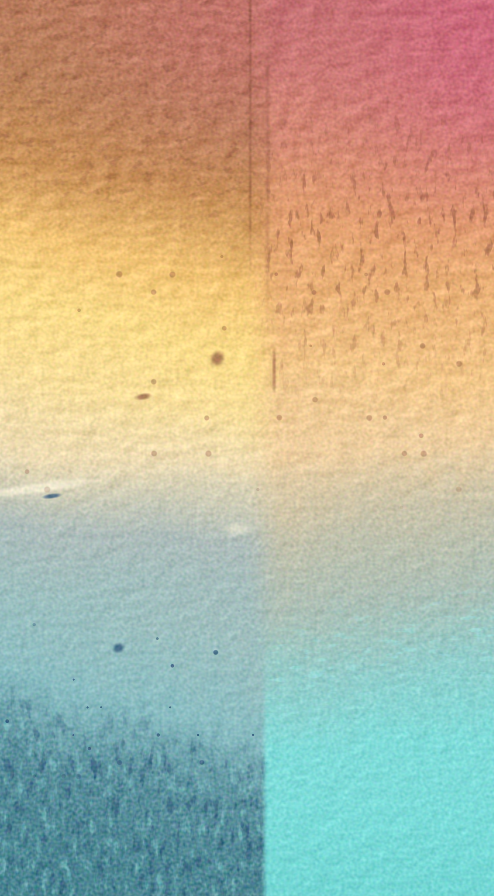
Reproduce this background procedurally as a WebGL 2 fragment shader.

```glsl
#version 300 es
precision highp float;
// Weathered metallic foil: rose and gold fading through grey to turquoise, split by a seam.
uniform vec2 u_resolution;
out vec4 outColor;

const int STOPS = 13;
// Evenly spaced colours from top to bottom, on each side of the seam
const vec3 LEFT_RAMP[STOPS] = vec3[](
  vec3(.73,.49,.37), vec3(.73,.51,.36), vec3(.79,.57,.35), vec3(.95,.77,.46), vec3(.98,.86,.54),
  vec3(.97,.87,.61), vec3(.93,.86,.70), vec3(.68,.74,.73), vec3(.61,.75,.75), vec3(.54,.74,.76),
  vec3(.35,.56,.61), vec3(.31,.53,.58), vec3(.29,.52,.57));
const vec3 RIGHT_RAMP[STOPS] = vec3[](
  vec3(.77,.44,.45), vec3(.80,.48,.46), vec3(.84,.55,.45), vec3(.89,.63,.44), vec3(.92,.70,.47),
  vec3(.95,.78,.54), vec3(.93,.81,.63), vec3(.77,.76,.67), vec3(.68,.75,.71), vec3(.57,.80,.79),
  vec3(.50,.86,.85), vec3(.48,.86,.85), vec3(.45,.84,.83));
const vec3 ROSE = vec3(.81, .40, .50);
const vec3 BROWN = vec3(.50, .29, .22);
const vec3 NAVY = vec3(.17, .32, .46);
const vec3 PALE = vec3(.98, .95, .85);
const vec3 AQUA = vec3(.62, .91, .90);

vec2 hash2(vec2 p) {
  vec3 q = fract(p.xyx * vec3(.1031, .1030, .0973));
  q += dot(q, q.yzx + 33.33);
  return fract((q.xx + q.yz) * q.zy);
}

float corner(vec2 cell, vec2 offset) {
  return dot(hash2(cell) * 2. - 1., offset);
}

float gradientNoise(vec2 p) {
  vec2 i = floor(p), f = fract(p);
  vec2 w = f * f * f * (f * (f * 6. - 15.) + 10.);
  vec2 e = vec2(1, 0);
  return mix(mix(corner(i, f), corner(i + e, f - e), w.x),
             mix(corner(i + e.yx, f - e.yx), corner(i + 1., f - 1.), w.x), w.y);
}

float fbm(vec2 p) {
  float sum = 0., gain = .7;
  for (int k = 0; k < 4; k++) {
    sum += gain * gradientNoise(p);
    p = mat2(1.6, .5, -.5, 1.6) * p + 17.3;
    gain *= .55;
  }
  return sum;
}

// Relief lit from the upper left
float emboss(vec2 p) {
  return fbm(p) - fbm(p + vec2(.35, .45));
}

vec3 ramp(vec3 stops[STOPS], float t) {
  float k = clamp(t, 0., .9999) * float(STOPS - 1);
  int i = int(k);
  return mix(stops[i], stops[i + 1], fract(k));
}

// One inside the range a..b, with edges of the given softness
float band(float v, float a, float b, float soft) {
  return smoothstep(a - soft, a + soft, v) * (1. - smoothstep(b - soft, b + soft, v));
}

float blot(vec2 p, vec2 centre, vec2 radius) {
  return 1. - smoothstep(.3, 1.2, length((p - centre) / radius));
}

// Sparse round specks, one possible in each cell
float specks(vec2 p, float density) {
  vec2 cell = floor(p), rnd = hash2(cell + 71.);
  float size = .08 + .17 * rnd.y;
  float d = length(fract(p) - .3 - .4 * rnd.yx);
  return step(rnd.x, density) * (1. - smoothstep(size * .5, size, d));
}

void main() {
  vec2 uv = gl_FragCoord.xy / u_resolution;
  float x = uv.x, t = 1. - uv.y;
  vec2 s = vec2(x * u_resolution.x / u_resolution.y, t);

  // Colour fields with uneven, slanted borders
  float drift = fbm(s * vec2(7, 12));
  float ragged = fbm(s * vec2(65, 28));
  float lower = smoothstep(.64, .76, t);
  float seamSide = smoothstep(-1., 1., (x - .535) / mix(.045, .008, lower));
  float tLeft = t - .13 * x * (1. - .6 * band(t, .48, .68, .06)) + .022 * drift + .035 * ragged * lower;
  float tRight = t + .07 * (x - .75) * band(t, .5, .8, .1) + .025 * drift + .018 * ragged;
  vec3 left = ramp(LEFT_RAMP, tLeft);
  vec3 right = ramp(RIGHT_RAMP, tRight);
  left = mix(left, ROSE, .38 * smoothstep(.05, .5, x) * (1. - smoothstep(.0, .25, t)));
  right = mix(right, ROSE, .75 * smoothstep(.6, 1., x) * (1. - smoothstep(.02, .33, t)));
  vec3 col = mix(left, right, seamSide);

  // Foil wrinkles, strongest in the gold
  float upper = 1. - smoothstep(.45, .6, t);
  col += emboss(s * vec2(38, 70)) * mix(.035, .085, upper);
  col += emboss(s * vec2(100, 130)) * .05;

  // Worn brown pits: slanted on the left, upright on the right
  float pitsLeft = smoothstep(.02, .38, fbm(vec2(s.x * 70. + s.y * 20., s.y * 110.)));
  float pitsRight = smoothstep(.08, .36, fbm(s * vec2(125, 48)));
  float wornLeft = band(t, -.1, .22 + .1 * x, .08) * (1. - seamSide);
  float wornRight = band(t, .15, .38, .13) * seamSide;
  col = mix(col, BROWN, .27 * pitsLeft * wornLeft + .45 * pitsRight * wornRight);

  // Scratched edge of the turquoise and strokes over the dark corner
  float scratches = smoothstep(.05, .35, fbm(vec2(s.x * 50. + s.y * 25., s.y * 140.)));
  col = mix(col, AQUA, .45 * scratches * band(t + .12 * (x - .75), .69, .81, .05) * seamSide);
  float corroded = smoothstep(.74, .83, tLeft) * (1. - seamSide);
  float strokes = fbm(s * vec2(110, 45));
  col = mix(col, NAVY, .5 * corroded * smoothstep(.05, .35, strokes));
  col = mix(col, AQUA, .35 * corroded * smoothstep(.05, .4, -strokes));

  // Dark seam line, broken along its length
  float broken = .55 + .45 * smoothstep(-.2, .2, gradientNoise(vec2(3., t * 45.)));
  col = mix(col, BROWN, .5 * broken * band(x, .504, .509, .003) * (1. - smoothstep(.2, .33, t)));
  col = mix(col, BROWN, .25 * broken * band(x, .538, .545, .004) * band(t, .05, .32, .06));
  col = mix(col, BROWN, .6 * broken * band(x, .552, .558, .003) * band(t, .39, .435, .008));

  // Bright crease, dents and scattered specks
  vec2 m = vec2(x, t + .07 * (x - .1));
  col = mix(col, PALE, .75 * blot(m, vec2(.08, .543), vec2(.13, .007)));
  col = mix(col, PALE, .45 * blot(vec2(x, t), vec2(.48, .59), vec2(.03, .008)));
  float dents = blot(m, vec2(.44, .424), vec2(.016, .009)) + blot(m, vec2(.29, .456), vec2(.018, .004));
  col = mix(col, BROWN, .65 * dents);
  float chips = blot(m, vec2(.105, .554), vec2(.02, .003)) + blot(m, vec2(.24, .733), vec2(.013, .006));
  chips += specks(s * 65., .1) * band(t, .7, .87, .04) * (1. - seamSide);
  col = mix(col, NAVY, .75 * min(chips, 1.));
  col = mix(col, BROWN, .35 * specks(s * 50., .06) * band(t, .25, .55, .06));

  // Fine grain with a trace of colour
  float grain = gradientNoise(s * 260.);
  vec3 tint = vec3(grain, gradientNoise(s * 240. + 40.), gradientNoise(s * 250. + 90.));
  col += (.08 * grain + .06 * tint) * mix(.8, 1.4, corroded);
  outColor = vec4(clamp(col, 0., 1.), 1.);
}
```
